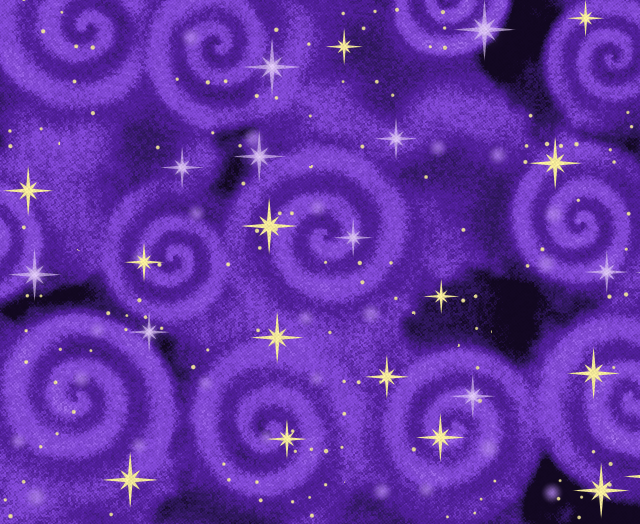
Give the GLSL for this pattern, as a Shadertoy shader.

```glsl
// Woven purple cloth with painted spirals, dark gaps, gold and violet stars.

const float TAU = 6.28318;
const vec3 INK    = vec3(0.07, 0.03, 0.13);
const vec3 DUSK   = vec3(0.18, 0.09, 0.36);
const vec3 PURPLE = vec3(0.31, 0.12, 0.60);
const vec3 VIOLET = vec3(0.50, 0.28, 0.83);
const vec3 LILAC  = vec3(0.66, 0.49, 0.90);
const vec3 PALE   = vec3(0.86, 0.77, 0.95);
const vec3 GOLD   = vec3(0.95, 0.91, 0.60);

vec4 hash4(vec2 cell) {
    vec4 k = cell.x * vec4(127.1, 269.5, 419.2, 71.7)
           + cell.y * vec4(311.7, 183.3, 371.9, 157.3);
    return fract(sin(k + 1.7) * 43758.5);
}

mat2 rotation(float a) {
    return mat2(cos(a), sin(a), -sin(a), cos(a));
}

// Layered sines, roughly -1 to 1
float clouds(vec2 p) {
    float sum = 0.0, gain = 0.5;
    for (int i = 0; i < 5; i++) {
        sum += gain * sin(p.x + 1.3 * sin(p.y + float(i)));
        p = rotation(1.1) * p * 1.8 + 2.3;
        gain *= 0.55;
    }
    return sum;
}

// Tone 0 to 1 runs from ink to lilac
vec3 dye(float tone) {
    vec3 c = mix(INK, DUSK, smoothstep(0.05, 0.25, tone));
    c = mix(c, PURPLE, smoothstep(0.22, 0.50, tone));
    c = mix(c, VIOLET, smoothstep(0.50, 0.76, tone));
    return mix(c, LILAC, smoothstep(0.76, 1.0, tone));
}

// x: strength of the curling arm, y: strength of the round body
vec2 spiral(vec2 q, float radius) {
    float r = length(q) / radius;
    float turn = atan(q.y, q.x + 1e-5) / TAU;
    float u = 2.6 * pow(r, 0.78) - turn;
    float across = fract(u);
    float along = floor(u) + turn;
    float arm = smoothstep(0.05, 0.5, across) * (1.0 - smoothstep(0.62, 0.97, across));
    arm *= 1.0 - smoothstep(1.5, 2.3, along);
    return vec2(arm, 1.0 - smoothstep(0.72, 1.08, r));
}

// Spirals overlap in row order on a jittered, staggered grid
float paintSpirals(vec2 p, float tone, float size) {
    vec2 home = floor(p / size);
    for (int y = -1; y <= 1; y++)
    for (int x = -1; x <= 1; x++) {
        vec2 cell = home + vec2(x, y);
        vec4 h = hash4(cell);
        float stagger = mod(cell.y, 2.0) * 0.5 - 0.25;
        vec2 q = p - (cell + 0.5 + 0.4 * (h.xy - 0.5) + vec2(stagger, 0.0)) * size;
        q = rotation(TAU * h.w) * q;
        if (h.x > 0.5) q.x = -q.x;
        vec2 s = spiral(q, size * mix(0.36, 0.56, h.z));
        tone = mix(tone, 0.52, s.y * 0.85);
        tone = mix(tone, 0.80, s.x * mix(0.75, 1.0, h.y));
    }
    return tone;
}

float ray(vec2 q, float len, float width, float px) {
    q = abs(q);
    float along = q.x / len;
    float edge = width * max(1.0 - along, 0.0) - q.y;
    return clamp(edge / px + 0.5, 0.0, 1.0) * (1.0 - smoothstep(0.75, 1.0, along));
}

float star(vec2 q, float len, float px) {
    float width = 0.085 * len;
    vec2 d = rotation(TAU / 8.0) * q;
    float upright = max(ray(q, len, width, px), ray(q.yx, len, width, px));
    float slanted = max(ray(d, len * 0.5, width, px), ray(d.yx, len * 0.5, width, px));
    return max(upright, slanted);
}

vec3 addStars(vec3 col, vec2 p, float size, float px) {
    vec2 home = floor(p / size);
    for (int k = 0; k < 9; k++) {
        vec2 cell = home + vec2(k % 3 - 1, k / 3 - 1);
        vec4 h = hash4(cell + 31.0);
        vec2 q = p - (cell + 0.15 + 0.7 * h.xy) * size;
        float len = size * mix(0.17, 0.30, h.w), r = length(q) / len;
        if (h.z < 0.45) {
            col = mix(col, GOLD, star(q, len, px));
            col = mix(col, GOLD, 0.9 * exp(-r * r * 28.0));
        } else if (h.z < 0.82) {
            col = mix(col, LILAC, 0.75 * exp(-r * r * 9.0));
            col = mix(col, PALE, 0.65 * star(q, len * 1.1, px));
            col = mix(col, PALE, exp(-r * r * 35.0));
        }
    }
    return col;
}

// Scattered spots; softness widens the edge, share is the filled part of cells
float spots(vec2 p, float size, float radius, float softness, float share) {
    vec2 cell = floor(p / size);
    vec4 h = hash4(cell + 77.0);
    float r = length(p - (cell + 0.3 + 0.4 * h.xy) * size);
    float reach = radius * mix(0.6, 1.0, h.w);
    return step(h.z, share) * (1.0 - smoothstep(reach - softness, reach + softness, r));
}

void mainImage(out vec4 fragColor, in vec2 fragCoord) {
    float px = 1.0 / iResolution.y;
    vec2 p = fragCoord * px;

    // Flowing ground with ink pools, then spirals
    float drift = clouds(p * 7.0 + 4.0);
    float tone = 0.50 + 0.17 * sin(13.0 * p.y + 5.0 * p.x + 3.0 * drift);
    tone -= 0.50 * smoothstep(0.05, 0.55, clouds(p * 9.0 + 11.0));
    tone = paintSpirals(p + 0.008 * drift, tone, 0.38);
    tone += 0.06 * clouds(p * 24.0);

    // Cloth threads and dye grain
    vec2 thread = rotation(0.12) * p * 150.0;
    float weave = sin(TAU * thread.x) * sin(TAU * thread.y);
    float grain = hash4(floor(thread * 1.4)).x - 0.5;
    vec3 col = dye(tone + 0.04 * weave + 0.11 * grain);

    // Glows, gold dust in clusters, stars
    col = mix(col, LILAC, 0.8 * spots(p, 0.11, 0.014, 0.012, 0.32));
    float cluster = smoothstep(-0.1, 0.6, clouds(p * 10.0 + 20.0));
    col = mix(col, GOLD, 0.9 * spots(p, 0.032, 0.0042, 0.5 * px + 0.0006, 0.04 + 0.24 * cluster));
    col = addStars(col, p, 0.2, px);

    fragColor = vec4(col * (1.0 + 0.05 * weave + 0.08 * grain), 1.0);
}
```
